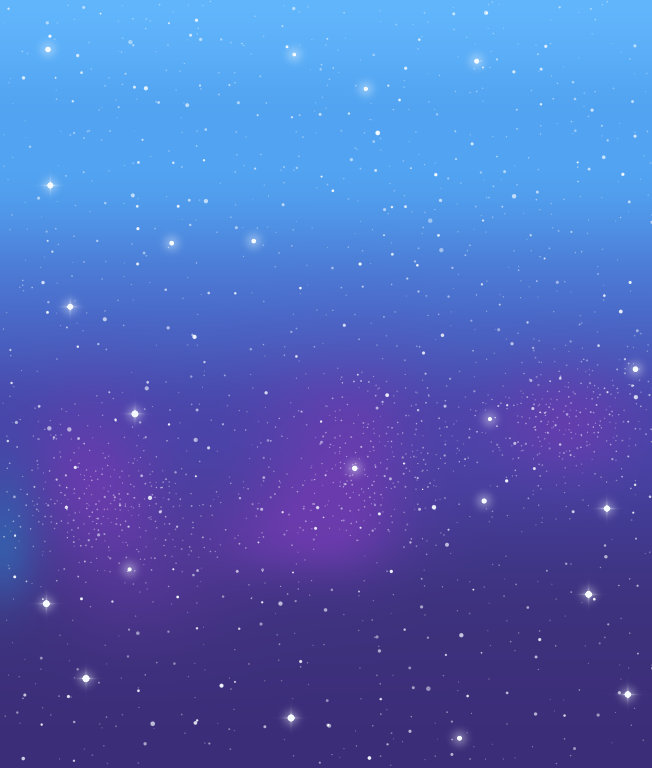
This background is drawn by a WebGL 1 fragment shader. Its source:

```glsl
precision highp float;
// Starry dusk sky: blue to indigo gradient, violet nebula glows and scattered stars.

uniform vec2 u_resolution;

float hash(vec2 p) {
  return fract(sin(dot(p, vec2(127.1, 311.7))) * 43758.5453);
}

// Smooth value noise
float noise(vec2 p) {
  vec2 i = floor(p), f = fract(p);
  f = f * f * (3.0 - 2.0 * f);
  return mix(mix(hash(i), hash(i + vec2(1.0, 0.0)), f.x),
             mix(hash(i + vec2(0.0, 1.0)), hash(i + 1.0), f.x), f.y);
}

// Soft elliptical glow
float glow(vec2 p, vec2 center, vec2 size) {
  vec2 q = (p - center) / size;
  return exp(-dot(q, q));
}

// Where fine star dust gathers
float dustMask(vec2 p) {
  return glow(p, vec2(0.14, 0.345), vec2(0.12, 0.075))
       + glow(p, vec2(0.48, 0.39), vec2(0.10, 0.085))
       + glow(p, vec2(0.75, 0.455), vec2(0.11, 0.07));
}

// Vertical sky gradient, h is 0 at the bottom and 1 at the top
vec3 skyGradient(float h) {
  vec3 c = mix(vec3(0.235, 0.175, 0.47), vec3(0.24, 0.195, 0.49), smoothstep(0.0, 0.22, h));
  c = mix(c, vec3(0.28, 0.27, 0.66), smoothstep(0.18, 0.46, h));
  c = mix(c, vec3(0.29, 0.42, 0.79), smoothstep(0.44, 0.62, h));
  c = mix(c, vec3(0.32, 0.64, 0.945), smoothstep(0.57, 0.79, h));
  return mix(c, vec3(0.38, 0.71, 0.985), smoothstep(0.84, 1.0, h));
}

// One jittered star per grid cell, kept with the given probability
float starLayer(vec2 p, float cells, float density, float radius, float seed) {
  vec2 id = floor(p * cells);
  vec2 key = id + seed;
  vec2 jitter = 0.16 + 0.68 * vec2(hash(key + 3.1), hash(key + 7.7));
  float d = length(p - (id + jitter) / cells);
  float r = radius * mix(0.6, 1.2, hash(key + 11.3));
  float px = 0.7 / u_resolution.y;
  float kept = step(hash(key), density);
  return kept * mix(0.45, 1.0, hash(key + 5.9)) * (1.0 - smoothstep(r - px, r + px, d));
}

// Large stars: round core, short cross rays and a faint halo
float brightStars(vec2 p) {
  float cells = 7.0;
  vec2 id = floor(p * cells);
  vec2 jitter = 0.18 + 0.64 * vec2(hash(id + 21.0), hash(id + 34.0));
  vec2 q = abs(p - (id + jitter) / cells);
  float d = length(q), size = hash(id + 55.0);
  float r = mix(0.0022, 0.0044, size);
  float px = 0.7 / u_resolution.y;
  float core = 1.0 - smoothstep(r - px, r + px, d);
  float rays = exp(-min(q.x, q.y) / 0.0011 - max(q.x, q.y) / 0.005) * step(0.6, size);
  float fade = 1.0 - smoothstep(0.0, 0.024, d);
  float halo = 0.32 * fade * fade;
  return step(hash(id + 13.0), 0.55) * clamp(core + rays + halo, 0.0, 1.0);
}

void main() {
  vec2 p = gl_FragCoord.xy / u_resolution.y;
  vec3 color = skyGradient(p.y);

  // Violet nebulae, slightly warped, and a blue glow at the left edge
  vec2 w = p + 0.04 * (vec2(noise(p * 7.0), noise(p * 7.0 + 19.0)) - 0.5);
  float violet = 0.75 * glow(w, vec2(0.125, 0.375), vec2(0.09, 0.10))
               + 0.70 * glow(w, vec2(0.44, 0.40), vec2(0.10, 0.12))
               + 0.50 * glow(w, vec2(0.40, 0.32), vec2(0.13, 0.055))
               + 0.65 * glow(w, vec2(0.73, 0.44), vec2(0.10, 0.07))
               + 0.30 * glow(w, vec2(0.19, 0.25), vec2(0.14, 0.08));
  color = mix(color, vec3(0.44, 0.23, 0.69), min(violet, 0.85));
  color = mix(color, vec3(0.20, 0.40, 0.70), 0.75 * glow(w, vec2(-0.01, 0.30), vec2(0.045, 0.09)));

  // Star field, from fine dust to bright stars
  float dust = dustMask((floor(p * 130.0) + 0.5) / 130.0);
  float stars = 0.6 * starLayer(p, 130.0, 0.55 * dust, 0.0009, 2.0);
  stars += 0.7 * starLayer(p, 75.0, 0.45 * dust, 0.0012, 41.0);
  stars += 0.5 * starLayer(p, 48.0, 0.35, 0.0009, 63.0);
  stars += starLayer(p, 25.0, 0.5, 0.0018, 87.0);
  stars += starLayer(p, 13.0, 0.35, 0.0025, 109.0);
  stars += brightStars(p);
  color = mix(color, vec3(0.96, 0.98, 1.0), clamp(stars, 0.0, 1.0));

  gl_FragColor = vec4(color, 1.0);
}
```
